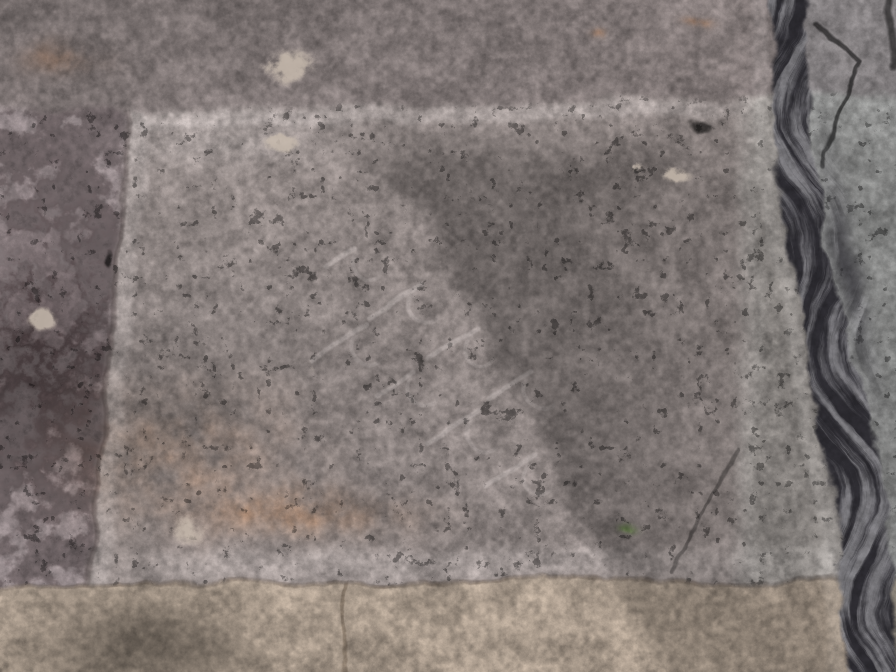
Write a WebGL 2 fragment shader that draws this texture.

```glsl
#version 300 es
precision highp float;
uniform vec2 u_resolution;
out vec4 fragColor;

float hash(vec2 p) {
    vec3 q = fract(p.xyx * .1031);
    q += dot(q, q.yzx + 33.33);
    return fract((q.x + q.y) * q.z);
}

float noise(vec2 p) {
    vec2 i = floor(p), f = fract(p);
    f = f * f * (3. - 2. * f);
    return mix(mix(hash(i), hash(i + vec2(1, 0)), f.x),
               mix(hash(i + vec2(0, 1)), hash(i + 1.), f.x), f.y);
}

// Fractal noise centred on zero
float fbm(vec2 p) {
    float sum = -.48, amp = .5;
    for (int i = 0; i < 5; i++) {
        sum += amp * noise(p);
        p = mat2(1.6, 1.2, -1.2, 1.6) * p + 7.3;
        amp *= .5;
    }
    return sum;
}

float segment(vec2 p, vec2 a, vec2 b) {
    vec2 d = b - a;
    return length(p - a - d * clamp(dot(p - a, d) / dot(d, d), 0., 1.));
}

// Soft elliptical patch
float blob(vec2 p, float x, float y, float rx, float ry) {
    vec2 d = (p - vec2(x, y)) / vec2(rx, ry);
    return exp(-dot(d, d));
}

float line(float d, float width) {
    return 1. - smoothstep(width * .4, width * 1.6, abs(d));
}

void main() {
    vec2 p = gl_FragCoord.xy / u_resolution * vec2(4. / 3., 1);
    vec2 warp = vec2(fbm(p * 14.), fbm(p * 14. + 40.));
    vec2 q = p + warp * .03;
    float broad = fbm(p * 5. + 3.), mottle = fbm(p * 28.), grain = fbm(p * 110.);

    // Joints between the blocks
    float left = q.x - .137 - .055 * smoothstep(.1, .85, q.y);
    float top = q.y - .832 - .018 * p.x;
    float bottom = q.y - .132 - .004 * p.x;
    float leftBlock = 1. - smoothstep(-.012, .008, left);
    float topCourse = smoothstep(-.006, .012, top);
    float bottomCourse = 1. - smoothstep(-.006, .006, bottom);
    float middle = (1. - topCourse) * (1. - bottomCourse);

    // Stone colours
    vec3 col = mix(vec3(.55, .515, .505), vec3(.5, .465, .46), topCourse);
    col = mix(col, vec3(.43, .39, .395), leftBlock * middle);
    col = mix(col, vec3(.64, .585, .53), bottomCourse);
    col = mix(col, vec3(.57, .55, .535), smoothstep(1.08, 1.13, q.x) * middle);

    // Dark lichen on the left block
    float lichen = blob(p, .06, .5, .13, .21) * leftBlock;
    col = mix(col, vec3(.25, .21, .215), lichen * smoothstep(-.16, .12, mottle + grain * .5));
    col += .12 * leftBlock * middle * smoothstep(.06, .2, mottle + broad * .5);

    // Pale mortar and dark seams
    float span = smoothstep(.17, .22, p.x) * (1. - smoothstep(1.06, 1.14, p.x));
    col += .09 * line(top + .012, .013) * span;
    col += .09 * blob(q, .32, .79, .15, .035);
    col += .07 * line(left - .015, .014) * middle;
    col += .07 * line(bottom - .025, .022) * smoothstep(.1, .3, p.x);
    col += .05 * line(q.x - 1.115, .015) * middle;
    col -= .13 * line(bottom, .0035) * (.5 + 2. * abs(mottle));
    col -= .09 * line(left, .004) * middle;
    col -= .12 * line(q.x - .513, .003) * bottomCourse;

    // Cast shadow with a slanting edge
    float edge = .622 + .53 * (.69 - p.y) - .9 * max(p.y - .69, 0.);
    float shadow = smoothstep(-.018, .022, p.x - edge + warp.x * .025);
    shadow *= 1. - smoothstep(.74, .83, p.y);
    col *= 1. - shadow * (.23 - .105 * smoothstep(.85, 1.17, p.x));
    col *= 1. - .4 * blob(q, .22, .035, .16, .07);
    col *= 1. - .1 * blob(p, .3, .42, .2, .16);
    col *= 1. - .12 * blob(p, .05, 1., .4, .12);

    // Rust and moss
    float rust = blob(q, .45, .235, .13, .03) + .5 * blob(q, .27, .32, .15, .09)
        + .9 * blob(q, .09, .91, .05, .02) + 1.8 * blob(q, 1.038, .967, .016, .007)
        + blob(q, .886, .951, .01, .007);
    col += vec3(.035, -.03, -.085) * rust * (.8 + 2. * mottle);
    col = mix(col, vec3(.3, .4, .2), .7 * blob(q, .94, .211, .012, .006));

    // Surface texture
    col *= 1. + .22 * broad + .36 * mottle + .5 * grain;
    col *= 1. - .35 * smoothstep(.17, .28, fbm(p * 75. + 90.)) * middle;

    // Pale chips
    float chips = blob(q, .415, .79, .03, .014) + blob(q, .945, .75, .014, .012)
        + blob(q, .998, .737, .028, .012) + .7 * blob(q, .42, .905, .06, .03)
        + blob(q, .068, .52, .022, .018) + .6 * blob(q, .46, .46, .01, .014)
        + .6 * blob(q, .28, .215, .035, .03);
    chips *= .9 + 2.5 * mottle + grain;
    col = mix(col, vec3(.77, .72, .67), .85 * smoothstep(.3, .9, chips));

    // Dark pits
    float pits = blob(q, .165, .615, .01, .022) + .8 * blob(q, 1.045, .815, .028, .011)
        + .6 * blob(q, 1.135, .49, .018, .04) + .6 * blob(q, .186, .845, .006, .02)
        + .5 * blob(q, .47, .965, .035, .04);
    col *= 1. - .6 * smoothstep(.25, .8, pits * (.9 + 3. * mottle));

    // Worn diagonal scratches and shallow arcs in two rows
    for (int i = 0; i < 8; i++) {
        float k = float(i % 4), row = float(i / 4);
        vec2 c = vec2(.505 + .085 * k, .615 - .063 * k - .125 * row);
        vec2 s = vec2(.032, .021) * (.7 + .6 * hash(vec2(k, row)));
        col += .085 * line(segment(p + warp * .012, c - s, c + s), .0035);
        vec2 r = p - c - vec2(.045, -.008);
        col += .06 * line(length(r + warp * .02) - .026, .003) * smoothstep(-.01, .02, -r.x - r.y);
    }

    // Right hand stone and thin cracks
    float across = p.x - 1.297 + .125 * smoothstep(.05, .9, p.y) + warp.x * .025;
    col = mix(col, col * vec3(.99, 1.03, 1.05), smoothstep(0., .03, across));
    vec2 bend = vec2(1.275, .91);
    float crack = min(segment(q, vec2(1.21, .97), bend), segment(q, bend, vec2(1.222, .75)));
    col *= 1. - .55 * line(crack, .0035);
    col *= 1. - .5 * line(segment(q, vec2(1.325, 1), vec2(1.333, .9)), .006);
    col *= 1. - .3 * line(segment(q, vec2(1, .15), vec2(1.1, .33)), .003);

    // Deep fissure filled with fibrous strands
    float halfWidth = .038 - .012 * smoothstep(.3, .7, p.y);
    float fissure = 1. - smoothstep(-.005, .005, abs(across) - halfWidth - mottle * .025);
    float strands = fbm(vec2(across * 75. + 2.5 * sin(p.y * 17.), p.y * 8.));
    vec3 fibre = mix(vec3(.17, .165, .185), vec3(.47, .465, .48), smoothstep(-.1, .24, strands));
    col += .06 * line(across + halfWidth + .016, .012);
    float fringe = blob(vec2(across, p.y), .05, .6, .02, .16);
    col = mix(col, fibre * (1. + .4 * grain), max(fissure, .7 * fringe));

    fragColor = vec4(clamp(col, 0., 1.), 1);
}
```
